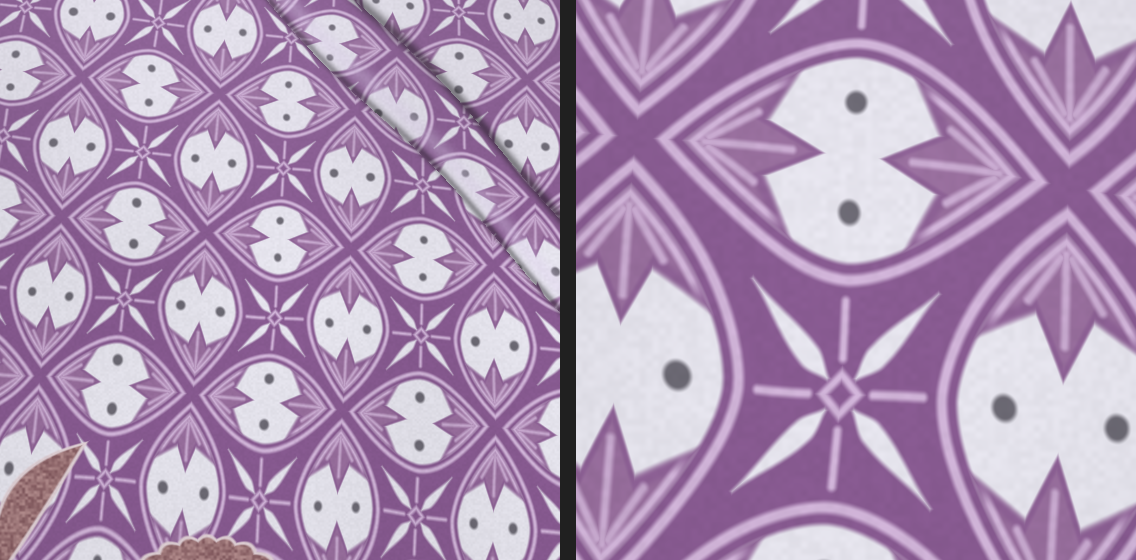
Left: the whole. Right: its middle third, enlarged.
A WebGL 2 fragment shader for this pattern:

```glsl
#version 300 es
precision highp float;
// Purple batik cloth: lattice of pointed ovals with leafy tips, rayed stars between, folded at the upper right.
uniform vec2 u_resolution;
out vec4 fragColor;

float soften; // half width of a smoothed edge, in lattice cells

float hash(vec2 p) { return fract(sin(dot(p, vec2(127.1, 311.7))) * 43758.5453); }

float noise(vec2 p) {
    vec2 i = floor(p), f = fract(p);
    f = f * f * (3.0 - 2.0 * f);
    return mix(mix(hash(i), hash(i + vec2(1, 0)), f.x),
               mix(hash(i + vec2(0, 1)), hash(i + vec2(1, 1)), f.x), f.y);
}

float fill(float d) { return 1.0 - smoothstep(-soften, soften, d); }

float segment(vec2 p, vec2 a, vec2 b) {
    vec2 pa = p - a, ba = b - a;
    return length(pa - ba * clamp(dot(pa, ba) / dot(ba, ba), 0.0, 1.0));
}

// Canvas position to lattice cells: tilted, with rows closing up toward the top
vec2 clothCoords(vec2 p) {
    vec2 d = p - vec2(0.3685, 0.586);
    d.y += 0.115 * d.x;
    float v = 3.73 * d.y * (1.0 + 0.29 * d.y);
    return vec2((d.x - 0.09 * d.y) / (0.2575 * (1.0 - 0.05 * v)), v);
}

vec3 batik(vec2 uv) {
    vec3 ground = vec3(0.52, 0.345, 0.555), wax = vec3(0.80, 0.69, 0.83);
    vec3 white = vec3(0.88, 0.875, 0.91), leafColor = vec3(0.58, 0.42, 0.60);
    vec2 g = abs(uv - round(uv));
    bool lying = g.x > g.y;
    vec2 id = lying ? vec2(floor(uv.x) + 0.5, round(uv.y)) : vec2(round(uv.x), floor(uv.y) + 0.5);
    float vary = hash(id) - 0.5;

    // Oval: l runs from its centre to its tip, w across it
    float l = lying ? 0.5 - g.x : 0.5 - g.y, w = lying ? g.y : g.x;
    float t = l / 0.45;
    float slope = 1.07 * pow(t, 0.75);
    float oval = (w - 0.275 * (1.0 - pow(t, 1.75))) / sqrt(1.0 + slope * slope);
    vec3 color = mix(ground, wax, fill(abs(oval + 0.008) - 0.0115));
    color = mix(color, white, fill(oval + 0.042));

    // Three-pointed leaf in each tip, with rim, border line and veins
    float leaf = min(0.085 + 0.03 * vary + 2.1 * w, 0.25 - 0.55 * w) - l;
    leaf = max(leaf * 0.62, oval + 0.042);
    color = mix(color, leafColor, fill(leaf));
    color = mix(color, ground, 0.7 * fill(abs(leaf + 0.008) - 0.009));
    float tip = smoothstep(0.15, 0.21, l);
    color = mix(color, wax, tip * fill(abs(oval + 0.054) - 0.009));
    float vein = segment(vec2(l, w), vec2(0.15, 0.0), vec2(0.35, 0.0));
    vein = min(vein, segment(vec2(l, w), vec2(0.34, 0.012), vec2(0.235, 0.082)));
    color = mix(color, wax, 0.85 * fill(vein - 0.009));

    // Pair of dark dots
    float dot2 = length(vec2(l, w - 0.13 - 0.012 * vary)) - 0.029 - 0.008 * vary;
    color = mix(color, vec3(0.41, 0.40, 0.44), fill(dot2));

    // Star: long tapered diagonals, short straight rays, small diamond
    vec2 s = 0.5 - g;
    float along = (s.x + s.y) * 0.7071, across = abs(s.x - s.y) * 0.7071;
    float ray = across - 0.025 * smoothstep(0.03, 0.11, along) * (1.0 - smoothstep(0.12, 0.33, along));
    ray = max(ray, max(0.045 - along, along - 0.31));
    float major = max(s.x, s.y), minor = min(s.x, s.y);
    float spoke = segment(vec2(major, minor), vec2(0.075, 0.0), vec2(0.19, 0.0)) - 0.009;
    float diamond = abs(along - 0.029) - 0.009;
    color = mix(color, white, fill(ray));
    return mix(color, wax, fill(min(spoke, diamond)));
}

void main() {
    vec2 p = gl_FragCoord.xy / u_resolution;
    soften = 0.006 + 2.6 / min(u_resolution.x, u_resolution.y);

    // Two diagonal folds shift the cloth beyond them
    float fold = dot(p - vec2(0.48, 1.0), vec2(0.725, 0.689)) + 0.008 * sin(p.x * 14.0);
    vec2 uv = clothCoords(p);
    uv += 0.03 * (vec2(noise(p * 9.0), noise(p * 9.0 + 40.0)) - 0.5);
    if (fold > 0.0) uv -= fold < 0.115 ? vec2(0.3, 0.5) : vec2(0.254, 0.38);
    vec3 color = batik(uv);

    // Brown leaf and scalloped bloom at the lower edge, each with a pale rim
    vec2 q = p - vec2(0.055, 0.1);
    q = vec2(dot(q, vec2(0.54, 0.84)), dot(q, vec2(0.84, -0.54)));
    float spray = abs(q.y - 1.6 * q.x * q.x + 0.01) - 0.032 * (1.0 - q.x * q.x / 0.0186);
    vec2 b = p - vec2(0.37, -0.06);
    float bloom = length(b * vec2(0.72, 1.0)) - 0.092 - 0.008 * abs(sin(atan(b.y, b.x) * 9.0));
    float brown = min(spray, bloom) * 4.0;
    color = mix(color, vec3(0.86, 0.80, 0.82), fill(brown - 0.025));
    vec3 stipple = mix(vec3(0.50, 0.34, 0.36), vec3(0.70, 0.55, 0.55), noise(p * 190.0));
    color = mix(color, stipple, fill(brown));

    // Fold shadows and sheen, uneven light and weave
    color *= 1.0 - 0.38 * exp(-pow((fold - 0.004) / 0.007, 2.0));
    color *= 1.0 - 0.45 * exp(-pow((fold - 0.118) / 0.010, 2.0));
    color = mix(color, vec3(0.84, 0.78, 0.90), 0.35 * exp(-pow((fold - 0.03) / 0.016, 2.0)));
    color = mix(color, vec3(0.80, 0.74, 0.84), 0.10 * smoothstep(0.4, 1.0, p.y));
    color *= 0.97 + 0.06 * noise(p * 4.0) + 0.04 * (noise(p * 260.0) - 0.5);
    fragColor = vec4(color, 1.0);
}
```
